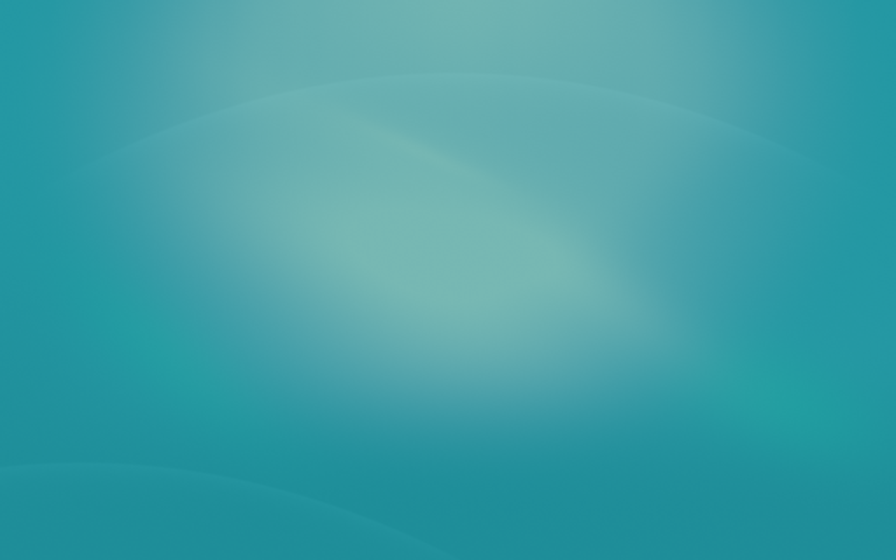
This background is drawn by a Shadertoy shader. Its source:

```glsl
// Soft teal backdrop with a pale central glow, slanted light streaks and faint arcs.

const vec3 DEEP_TEAL = vec3(0.118, 0.555, 0.600);
const vec3 EDGE_TEAL = vec3(0.140, 0.595, 0.640);
const vec3 PALE_MINT = vec3(0.465, 0.720, 0.702);
const vec3 SEA_GREEN = vec3(0.110, 0.640, 0.630);

float hash(vec2 p) {
    return fract(sin(dot(p, vec2(127.1, 311.7))) * 43758.5453);
}

float noise(vec2 p) {
    vec2 cell = floor(p), f = fract(p);
    f = f * f * (3.0 - 2.0 * f);
    float low = mix(hash(cell), hash(cell + vec2(1, 0)), f.x);
    float high = mix(hash(cell + vec2(0, 1)), hash(cell + vec2(1, 1)), f.x);
    return mix(low, high, f.y);
}

// Rotate into the axes of a slanted shape.
vec2 slant(vec2 p, float angle) {
    float c = cos(angle), s = sin(angle);
    return vec2(c * p.x + s * p.y, c * p.y - s * p.x);
}

// Elliptical Gaussian light.
float glow(vec2 p, vec2 center, vec2 radius, float angle) {
    vec2 q = slant(p - center, angle) / radius;
    return exp(-dot(q, q));
}

// Thin bright rim with a soft fill fading below it.
float arcRim(vec2 p, vec2 peak, float bend, float halfSpan) {
    float dx = p.x - peak.x;
    float slope = 2.0 * bend * dx;
    float depth = (peak.y - bend * dx * dx - p.y) / sqrt(1.0 + slope * slope);
    float rim = smoothstep(-0.004, 0.003, depth) * exp(-max(depth, 0.0) / 0.022);
    return rim * (1.0 - smoothstep(0.6 * halfSpan, halfSpan, abs(dx)));
}

// Amount of pale light, from 0 at the rim to 1 in the center.
float lightAmount(vec2 p) {
    float bowl = length((p - vec2(0.812, 0.833)) / vec2(0.729, 0.646));
    float light = 0.70 * (1.0 - smoothstep(0.45, 1.10, bowl));

    // Broad glows
    light += 0.36 * glow(p, vec2(0.77, 0.53), vec2(0.39, 0.18), -0.35);
    light += 0.15 * glow(p, vec2(0.83, 0.34), vec2(0.42, 0.11), 0.0);
    light += 0.22 * glow(p, vec2(0.83, 1.02), vec2(0.31, 0.20), 0.0);
    light += 0.15 * glow(p, vec2(1.10, 0.46), vec2(0.25, 0.065), -0.60);

    // Slanted streak
    light += 0.07 * glow(p, vec2(0.76, 0.726), vec2(0.14, 0.015), -0.42);
    light += 0.07 * glow(p, vec2(0.66, 0.755), vec2(0.22, 0.045), -0.42);

    // Shaded hollows
    light -= 0.09 * glow(p, vec2(1.24, 0.63), vec2(0.22, 0.10), 0.65);
    light -= 0.06 * glow(p, vec2(0.42, 0.74), vec2(0.16, 0.07), -0.55);

    // Faint column shading near the top
    float columns = noise(vec2(p.x * 32.0, 1.5)) - 0.5;
    light += 0.025 * columns * smoothstep(0.65, 1.0, p.y);
    return clamp(light, 0.0, 1.0);
}

void mainImage(out vec4 fragColor, in vec2 fragCoord) {
    vec2 p = fragCoord / iResolution.xy * vec2(1.6, 1.0);

    // Background teal, deeper toward the bottom
    vec3 color = mix(DEEP_TEAL, EDGE_TEAL, smoothstep(0.08, 0.42, p.y));
    color = mix(color, DEEP_TEAL, 0.6 * glow(p, vec2(0.0, 0.30), vec2(0.20, 0.28), 0.0));

    // Green tints along the lower rim
    float tint = 0.65 * glow(p, vec2(1.38, 0.29), vec2(0.20, 0.09), -0.4);
    tint += 0.45 * glow(p, vec2(0.30, 0.37), vec2(0.22, 0.07), -0.7);
    color = mix(color, SEA_GREEN, tint);

    // Pale light, slightly muted in its midtones
    float light = lightAmount(p);
    color = mix(color, PALE_MINT, light);
    color.g -= 0.08 * light * (1.0 - light);

    // Faint arcs
    color += 0.018 * arcRim(p, vec2(0.812, 0.869), 0.38, 0.80);
    color += 0.020 * arcRim(p, vec2(0.146, 0.173), 0.38, 0.85);

    // Fine grain to avoid banding
    color += (hash(floor(p * 320.0)) - 0.5) * 0.004;
    fragColor = vec4(color, 1.0);
}
```
